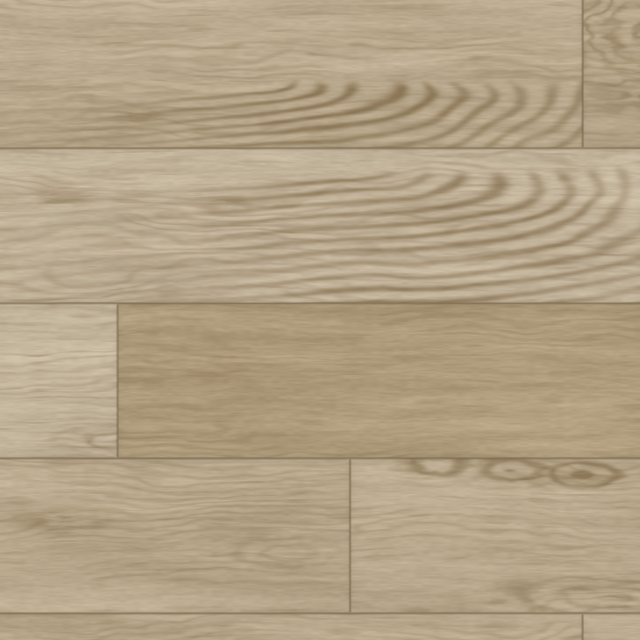
Give the GLSL for this texture, as a three.js fragment shader.

```glsl
varying vec2 vUv;

const vec2 PLANK = vec2(1.4533, 0.2422);
const vec2 FIRST_JOINT = vec2(0.547, 0.0417);
const float STAGGER = 0.3633;
const vec3 TAN_OAK = vec3(0.688, 0.614, 0.490);
const vec3 PALE_OAK = vec3(0.790, 0.734, 0.648);
const vec3 DARK_GRAIN = vec3(0.500, 0.415, 0.285);
const vec3 SEAM = vec3(0.470, 0.400, 0.285);

float hash(vec2 p) {
  vec3 q = fract(vec3(p.xyx) * 0.1031);
  q += dot(q, q.yzx + 33.33);
  return fract((q.x + q.y) * q.z);
}
float noise(vec2 p) {
  vec2 i = floor(p), f = fract(p);
  f = f * f * (3.0 - 2.0 * f);
  return mix(mix(hash(i), hash(i + vec2(1.0, 0.0)), f.x),
             mix(hash(i + vec2(0.0, 1.0)), hash(i + 1.0), f.x), f.y);
}
float fbm(vec2 p) {
  float sum = 0.0, amp = 0.5;
  for (int i = 0; i < 4; i++) {
    sum += amp * noise(p);
    p = p * 2.03 + 17.3;
    amp *= 0.5;
  }
  return sum / 0.9375;
}
// Growth ring profile: soft dark crest once per unit
float ring(float t) {
  float c = 0.5 + 0.5 * cos(6.28318 * t);
  return c * c;
}
// Boxy quarter ellipses flaring right, with long flat tails to the left
float arches(vec2 p, vec2 apex, float flare, float spacing) {
  vec2 q = p - apex;
  q.x += 0.075 * (noise(p * vec2(6.0, 13.0)) - 0.5) + 0.02 * (noise(p * vec2(16.0, 40.0)) - 0.5);
  float depth = 0.07 * min(q.x, 0.05) - q.y + 0.016 * (fbm(p * vec2(4.0, 16.0) + 9.0) - 0.5);
  float side = flare * max(q.x, 0.0);
  float r = pow(pow(side, 2.5) + pow(max(depth, 0.0), 2.5), 0.4);
  float fade = mix(0.32, 1.0, smoothstep(-0.30, 0.04, q.x));
  fade *= 1.0 - 0.25 * smoothstep(0.25, 0.45, q.x);
  fade *= mix(0.6, 1.2, noise(p * vec2(8.0, 24.0) + 4.0));
  return ring(r / spacing) * fade * smoothstep(-0.004, 0.016, depth);
}
// Broken, warped rings around a flattened knot
float swirl(vec2 p, vec2 centre, vec2 size, float count) {
  vec2 q = (p - centre) / size;
  float r = length(q) + 0.9 * (fbm(p * vec2(12.0, 30.0)) - 0.5);
  float broken = mix(0.35, 1.0, noise(p * vec2(20.0, 45.0) + 3.0));
  return ring(r * count) * broken * (1.0 - smoothstep(0.7, 1.4, length(q)));
}
float smudge(vec2 p, vec2 centre, vec2 size) {
  vec2 q = (p - centre) / size;
  return exp(-dot(q, q)) * smoothstep(0.2, 0.65, fbm(p * vec2(22.0, 130.0)));
}
// Large grain figure of each plank
float figure(vec2 p, vec2 id) {
  if (id.y > 2.5 && id.x > 0.5) return 0.8 * swirl(p, vec2(1.0, 0.95), vec2(0.12, 0.12), 3.5);
  if (id.y > 2.5) return 1.1 * arches(p, vec2(0.43, 0.872), 0.34, 0.0160)
                       + smudge(p, vec2(0.21, 0.82), vec2(0.045, 0.010));
  if (id.y > 1.5) return arches(p, vec2(0.55, 0.735), 0.35, 0.0190)
                       + 0.7 * smudge(p, vec2(0.09, 0.694), vec2(0.05, 0.020))
                       + 0.7 * smudge(p, vec2(0.36, 0.682), vec2(0.04, 0.010));
  if (id.y > 0.5 && id.x < -0.5) return 0.8 * swirl(p, vec2(0.19, 0.312), vec2(0.10, 0.024), 2.0);
  if (id.y > 0.5) return 0.5 * smudge(p, vec2(0.37, 0.415), vec2(0.06, 0.015));
  if (id.y < -0.5) return 0.0;
  if (id.x < -0.5) return 0.5 * swirl(p, vec2(0.44, 0.137), vec2(0.08, 0.026), 2.0)
                        + 0.9 * smudge(p, vec2(0.10, 0.186), vec2(0.08, 0.018));
  float f = 0.9 * swirl(p, vec2(0.95, 0.066), vec2(0.20, 0.034), 2.2);
  for (int i = 0; i < 3; i++) {
    vec2 knot = vec2(0.68 + 0.115 * float(i), 0.272 - 0.007 * float(i));
    f += 1.1 * swirl(p, knot, vec2(0.075, 0.026), 1.5);
  }
  return f + 0.9 * smudge(p, vec2(0.91, 0.256), vec2(0.04, 0.012));
}
// Pale and tan boards
float plankTone(vec2 id) {
  float pale = step(abs(id.y - id.x - 2.0), 0.1) * step(id.x, 0.5);
  float tanned = step(abs(id.y - 1.0) + abs(id.x), 0.1);
  return 0.43 + 0.06 * (hash(id + 20.0) - 0.5) + 0.36 * pale - 0.34 * tanned;
}
void main() {
  // Staggered plank layout
  vec2 cell = (vUv - FIRST_JOINT) / PLANK;
  cell.x += floor(cell.y) * STAGGER / PLANK.x;
  vec2 id = floor(cell), local = fract(cell);
  vec2 edge = min(local, 1.0 - local) * PLANK;

  // Thin wavy grain, fibres, streaks and pores
  vec2 g = vUv + 31.0 * vec2(hash(id + 50.0), hash(id + 70.0));
  float wave = fbm(g * vec2(3.5, 12.0));
  float veins = ring(62.0 * g.y + 7.0 * wave);
  veins *= smoothstep(0.35, 0.75, noise(g * vec2(5.0, 26.0) + 6.0));
  g.y += 0.022 * (wave - 0.5);
  float streak = fbm(g * vec2(4.0, 60.0));
  float fibre = noise(g * vec2(24.0, 300.0)) + noise(g * vec2(90.0, 420.0)) - 1.0;
  float pore = smoothstep(0.70, 0.95, noise(g * vec2(16.0, 190.0)));
  float cloud = fbm(g * vec2(2.5, 9.0));

  vec3 wood = mix(TAN_OAK, PALE_OAK, plankTone(id));
  wood += 0.10 * (streak - 0.5) + 0.036 * fibre;
  wood += vec3(0.075, 0.080, 0.085) * (cloud - 0.5);
  float broken = mix(0.75, 1.0, noise(g * vec2(45.0, 210.0)));
  float mark = 0.66 * figure(vUv, id) * broken;
  float grain = mark + (0.15 * pore + 0.19 * veins) * (1.0 - min(mark, 1.0));
  wood = mix(wood, DARK_GRAIN, clamp(grain, 0.0, 0.78));

  // Soft bevel and narrow seams
  float gap = min(edge.x, edge.y);
  wood *= 1.0 - 0.05 * exp(-gap / 0.005);
  wood = mix(wood, SEAM, 0.62 * (1.0 - smoothstep(0.0, 0.0032, gap)));
  gl_FragColor = vec4(wood, 1.0);
}
```
